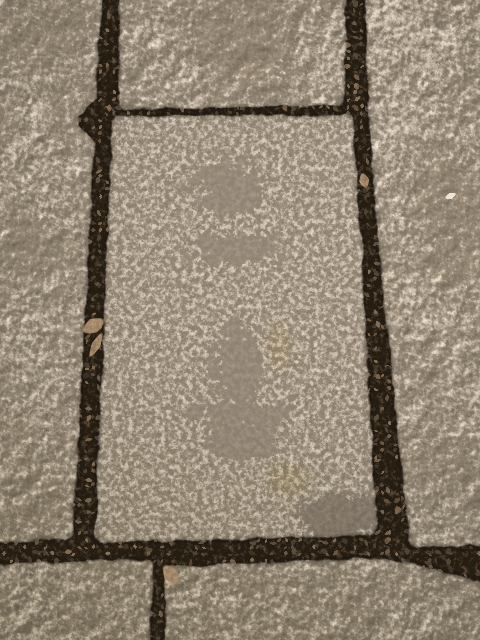
Reproduce this texture procedurally as a WebGL 1 fragment shader.

```glsl
precision highp float;
uniform vec2 u_resolution;

#define EDGE_WEAR 0.006
#define CORNER_ROUND 0.016
#define FLAKE_SCALE 120.0
#define RELIEF_SCALE 34.0
#define RELIEF_LIGHT 0.3
#define CHIP_CELLS 62.0
#define STONE_BASE vec3(0.55, 0.50, 0.43)
#define STONE_FLAKE vec3(0.79, 0.74, 0.68)
#define WORN_TONE vec3(0.555, 0.505, 0.445)
#define SOIL_DARK vec3(0.15, 0.115, 0.07)
#define SOIL_LIGHT vec3(0.38, 0.32, 0.25)
#define LEAF_TONE vec3(0.64, 0.53, 0.41)

vec2 hash2(vec2 p) {
  vec3 q = fract(vec3(p.xyx) * vec3(0.1031, 0.1030, 0.0973));
  q += dot(q, q.yzx + 33.33);
  return fract((q.xx + q.yz) * q.zy);
}

float corner(vec2 cell, vec2 f, vec2 o) {
  return dot(hash2(cell + o + 71.0) * 2.0 - 1.0, f - o);
}

float gradNoise(vec2 p) {
  vec2 c = floor(p), f = fract(p);
  vec2 u = f * f * f * (f * (f * 6.0 - 15.0) + 10.0);
  return mix(mix(corner(c, f, vec2(0, 0)), corner(c, f, vec2(1, 0)), u.x),
             mix(corner(c, f, vec2(0, 1)), corner(c, f, vec2(1, 1)), u.x), u.y);
}

float fbm(vec2 p) {
  float sum = 0.0, amp = 1.0;
  for (int i = 0; i < 4; i++) {
    sum += amp * gradNoise(p);
    p = mat2(1.6, 1.2, -1.2, 1.6) * p + 5.3;
    amp *= 0.58;
  }
  return sum;
}

float smoothMax(float a, float b) {
  float h = max(CORNER_ROUND - abs(a - b), 0.0) / CORNER_ROUND;
  return max(a, b) + h * h * CORNER_ROUND * 0.25;
}

// Signed distance to the line a-b, positive on its left
float side(vec2 p, vec2 a, vec2 b) {
  vec2 d = normalize(b - a);
  return dot(p - a, vec2(-d.y, d.x));
}

// Convex slab with corners in clockwise order
float slab(vec2 p, vec2 a, vec2 b, vec2 c, vec2 d) {
  return smoothMax(smoothMax(side(p, a, b), side(p, c, d)),
                   smoothMax(side(p, b, c), side(p, d, a)));
}

// Soft ellipse: 1 at the centre, 0 on the rim
float blob(vec2 p, vec2 c, vec2 r) {
  return 1.0 - length((p - c) / r);
}

float leafMask(vec2 p, vec2 c, vec2 r, float angle) {
  vec2 q = p - c;
  float s = sin(angle), k = cos(angle);
  q = vec2(k * q.x + s * q.y, k * q.y - s * q.x) / r;
  return 1.0 - smoothstep(0.8, 1.1, abs(q.x) + q.y * q.y);
}

vec3 soil(vec2 p) {
  vec3 col = mix(SOIL_DARK, SOIL_LIGHT, smoothstep(-0.1, 0.8, fbm(p * 120.0)));
  for (int i = 0; i < 2; i++) {
    vec2 g = p * CHIP_CELLS * (1.0 + 0.5 * float(i)) + 17.0 * float(i);
    vec2 cell = floor(g), r = hash2(cell), s = hash2(cell + 40.0);
    float chip = leafMask(fract(g), 0.35 + 0.3 * s, vec2(0.36, 0.15 + 0.15 * s.y), r.y * 6.28);
    col = mix(col, LEAF_TONE * (0.35 + 0.5 * s.x), chip * step(0.62, r.x));
  }
  return col;
}

void main() {
  vec2 p = gl_FragCoord.xy / u_resolution.y;
  float px = 1.0 / u_resolution.y;

  // Paving layout with worn edges
  vec2 wear = vec2(fbm(p * 24.0), fbm(p * 24.0 + 31.0));
  vec2 w = p + EDGE_WEAR * wear;
  float centre = slab(w, vec2(0.176, 0.818), vec2(0.552, 0.82), vec2(0.589, 0.164), vec2(0.149, 0.152));
  float left = slab(w, vec2(-0.1, 1.1), vec2(0.164, 1.1), vec2(0.114, 0.16), vec2(-0.1, 0.148));
  float notch = max(0.124 - w.x, abs(w.y - 0.81) - 1.1 * (w.x - 0.122) - 0.006);
  left = max(left, -notch);
  float right = slab(w, vec2(0.538, 1.1), vec2(0.9, 1.1), vec2(0.9, 0.147), vec2(0.641, 0.145));
  right = smoothMax(right, 0.57 + 0.04 * (1.0 - w.y) - w.x);
  float top = slab(w, vec2(0.187, 1.1), vec2(0.542, 1.1), vec2(0.538, 0.836), vec2(0.186, 0.829));
  float lowLeft = slab(w, vec2(-0.1, 0.116), vec2(0.24, 0.126), vec2(0.227, -0.1), vec2(-0.1, -0.1));
  float lowRight = slab(w, vec2(0.258, 0.114), vec2(0.605, 0.129), vec2(1.172, -0.017), vec2(0.255, -1.6));
  float rough = min(min(left, right), min(top, min(lowLeft, lowRight)));
  float d = min(centre, rough);
  float isCentre = step(centre, rough);

  // Granite flakes and raking light on the rough slabs
  float broad = fbm(p * 9.0 + 3.0);
  float flake = fbm(p * FLAKE_SCALE);
  float relief = fbm(p * RELIEF_SCALE) - fbm(p * RELIEF_SCALE + vec2(0.11, -0.16));
  float smoothArea = max(max(blob(p, vec2(0.39, 0.95), vec2(0.15, 0.1)), blob(p, vec2(0.04, 0.61), vec2(0.08, 0.07))),
                         max(blob(p, vec2(0.69, 0.64), vec2(0.09, 0.12)), blob(p, vec2(0.06, 0.95), vec2(0.1, 0.08))));
  float glow = max(blob(p, vec2(0.61, 0.9), vec2(0.12, 0.2)), blob(p, vec2(0.64, 0.6), vec2(0.06, 0.14)));
  float cover = 0.7 * flake + 0.25 * broad + 0.5 * relief - 0.3 * max(smoothArea, 0.0) + 0.2 * max(glow, 0.0);
  cover = mix(cover, flake + 0.07, isCentre);
  vec3 stone = mix(STONE_BASE, STONE_FLAKE, smoothstep(-0.2, 0.55, cover));
  stone *= 1.0 + RELIEF_LIGHT * relief * (1.0 - 0.75 * isCentre);
  stone *= 1.0 + 0.13 * fbm(p * 210.0 + 9.0);

  // Rubbed patches on the middle slab, broken up by noise
  float upper = max(blob(p, vec2(0.362, 0.705), vec2(0.085, 0.06)) - 0.18,
                    blob(p, vec2(0.37, 0.61), vec2(0.078, 0.03)));
  float lower = max(blob(p, vec2(0.371, 0.43), vec2(0.046, 0.073)),
                max(blob(p, vec2(0.372, 0.353), vec2(0.094, 0.024)),
                    blob(p, vec2(0.377, 0.315), vec2(0.062, 0.042))));
  float worn = max(upper, lower) + 0.7 * fbm(p * 42.0) - 0.25 * flake;
  stone = mix(stone, WORN_TONE * (1.0 + 0.08 * flake), 0.85 * isCentre * smoothstep(0.0, 0.2, worn));
  float cornerWear = blob(p, vec2(0.535, 0.195), vec2(0.08, 0.042)) + 0.45 * wear.x - 0.2 * flake;
  stone = mix(stone, WORN_TONE * (0.91 + 0.12 * flake), 0.9 * isCentre * smoothstep(0.0, 0.2, cornerWear));
  float stain = max(blob(p, vec2(0.436, 0.46), vec2(0.028, 0.055)), blob(p, vec2(0.45, 0.25), vec2(0.05, 0.04)));
  stone *= mix(vec3(1.0), vec3(0.99, 0.97, 0.9), smoothstep(0.0, 0.8, stain));

  // Broad light and shaded rims
  vec2 fromLight = p - vec2(0.45, 0.64);
  stone *= 1.05 - 0.3 * dot(fromLight, fromLight);
  stone *= mix(vec3(1.0), vec3(0.98, 0.98, 0.94), smoothstep(0.6, 0.0, p.y + 0.4 * p.x));
  stone *= mix(0.8, 1.0, smoothstep(-0.001, 0.006, -d));

  // Soil joints with fallen leaves
  vec3 ground = soil(p) * mix(0.8, 1.0, smoothstep(0.0, 0.01, d));
  vec3 col = mix(ground, stone, 1.0 - smoothstep(-px, 1.5 * px, d));
  float leaf = max(leafMask(p, vec2(0.146, 0.491), vec2(0.019, 0.012), 0.5),
               max(leafMask(p, vec2(0.15, 0.461), vec2(0.021, 0.007), 1.1),
               max(leafMask(p, vec2(0.569, 0.718), vec2(0.012, 0.008), 1.8),
                   leafMask(p, vec2(0.267, 0.102), vec2(0.018, 0.012), 2.2))));
  col = mix(col, LEAF_TONE * (1.0 + 0.25 * flake), leaf);
  col = mix(col, vec3(0.93, 0.9, 0.84), leafMask(p, vec2(0.704, 0.694), vec2(0.009, 0.005), 0.4));
  gl_FragColor = vec4(clamp(col, 0.0, 1.0), 1.0);
}
```
